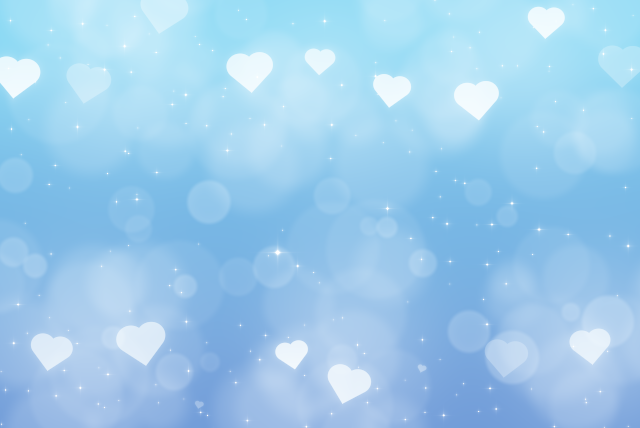
Give the GLSL for this background, as a Shadertoy shader.

```glsl
// Pale blue gradient with soft bokeh haze, white hearts and tiny twinkling stars.
#define SKY_TOP vec3(0.54, 0.85, 0.955)
#define SKY_MIDDLE vec3(0.46, 0.715, 0.895)
#define SKY_BOTTOM vec3(0.43, 0.605, 0.845)
#define HAZE_COLOR vec3(0.94, 0.975, 1.0)
#define GLOW_ALPHA 0.34
#define BLUR_DISC_ALPHA 0.16
#define CLEAR_DISC_COUNT 24
#define HEART_COUNT 17
#define HEART_SIZE 0.097
#define STAR_CELL 0.06
#define STAR_DENSITY 0.62

vec2 hash2(vec2 p) {
    vec3 q = fract(p.xyx * vec3(0.1031, 0.1030, 0.0973));
    q += dot(q, q.yzx + 33.33);
    return fract((q.xx + q.yz) * q.zy);
}

float valueNoise(vec2 p) {
    vec2 cell = floor(p), f = fract(p);
    f = f * f * (3.0 - 2.0 * f);
    float low = mix(hash2(cell).x, hash2(cell + vec2(1, 0)).x, f.x);
    float high = mix(hash2(cell + vec2(0, 1)).x, hash2(cell + 1.0).x, f.x);
    return mix(low, high, f.y);
}

float disc(vec2 p, float radius, float softness) {
    return 1.0 - smoothstep(-softness, softness, length(p) - radius);
}

// Signed distance to a heart about 1.2 wide, centred on the origin.
float heartDistance(vec2 p) {
    p = vec2(abs(p.x), p.y * 1.06 + 0.55);
    if (p.x + p.y > 1.0) return length(p - vec2(0.25, 0.75)) - 0.3536;
    vec2 notch = p - vec2(0.0, 1.0);
    vec2 side = p - 0.5 * max(p.x + p.y, 0.0);
    return sqrt(min(dot(notch, notch), dot(side, side))) * sign(p.x - p.y);
}

// Bright core, faint halo and four thin rays.
float sparkle(vec2 p, float size) {
    float thin = max(size * 0.05, 0.4 / iResolution.y);
    vec2 a = abs(p);
    float rays = exp(-a.x / thin - a.y / (size * 0.4)) + exp(-a.y / thin - a.x / (size * 0.4));
    float r2 = dot(p, p);
    return rays * 0.6 + exp(-r2 / (size * size * 0.02)) + 0.14 * exp(-r2 / (size * size * 0.35));
}

vec3 sky(float y) {
    vec3 lower = mix(SKY_BOTTOM, SKY_MIDDLE, smoothstep(0.0, 0.55, y));
    return mix(lower, SKY_TOP, smoothstep(0.45, 0.95, y));
}

// Two rows of clusters, each a broad glow filled with blurred discs.
vec3 addHaze(vec3 color, vec2 p, float aspect) {
    for (int i = 0; i < 6; i++) {
        float column = float(i % 3), row = float(i / 3);
        vec2 center = mix(vec2(0.2 + 0.31 * column, 0.8), vec2(0.14 + 0.4 * column, 0.2), row);
        center.x *= aspect;
        center.y += 0.05 * (column - 1.0) * (column - 1.0) * (1.0 - row);
        vec2 d = p - center;
        color = mix(color, HAZE_COLOR, GLOW_ALPHA * exp(-dot(d, d) / 0.042));
        for (int j = 0; j < 15; j++) {
            vec2 seed = vec2(float(j) * 3.0 + 7.0, float(i) * 5.0 + 11.0);
            vec2 offset = (hash2(seed) - 0.5) * vec2(0.46, 0.46);
            vec2 kind = hash2(seed + 40.0);
            float shape = disc(d - offset, mix(0.045, 0.12, kind.x), mix(0.008, 0.03, kind.y));
            color = mix(color, HAZE_COLOR, BLUR_DISC_ALPHA * mix(0.5, 1.1, kind.y) * shape);
        }
    }
    return color;
}

vec3 addClearDiscs(vec3 color, vec2 p, float aspect) {
    for (int i = 0; i < CLEAR_DISC_COUNT; i++) {
        vec2 h = hash2(vec2(float(i) + 3.0, 71.0)), kind = hash2(vec2(float(i) + 9.0, 113.0));
        vec2 center = vec2(aspect * fract(float(i) * 0.618 + 0.1 * h.x), mix(0.08, 0.65, h.y));
        float radius = mix(0.02, 0.065, kind.x);
        float rim = 0.85 + 0.15 * smoothstep(0.4, 1.0, length(p - center) / radius);
        color = mix(color, HAZE_COLOR, mix(0.1, 0.26, kind.y) * rim * disc(p - center, radius, 0.006));
    }
    return color;
}

// Tilted hearts alternate between the upper and lower bands.
vec3 addHearts(vec3 color, vec2 p, float aspect) {
    for (int i = 0; i < HEART_COUNT; i++) {
        float n = float(i);
        vec2 h = hash2(vec2(n + 5.0, 29.0)), kind = hash2(vec2(n + 2.0, 57.0));
        float y = i % 2 == 0 ? mix(0.7, 0.98, h.y) : mix(0.03, 0.30, h.y);
        vec2 d = p - vec2(aspect * (n + 0.2 + 0.6 * h.x) / float(HEART_COUNT), y);
        float size = HEART_SIZE * (i % 6 == 5 ? 0.18 : mix(0.55, 1.0, kind.x));
        float tilt = (h.x - 0.6) * 0.5;
        d = mat2(cos(tilt), -sin(tilt), sin(tilt), cos(tilt)) * d;
        float dist = heartDistance(d / size) * size;
        float edge = max(0.002, 0.8 / iResolution.y);
        float alpha = mix(0.35, 0.95, smoothstep(0.15, 0.9, kind.y));
        float fill = (1.0 - smoothstep(-edge, edge, dist)) * (0.93 - 0.1 * d.y / size);
        float halo = 0.2 * alpha * exp(-max(dist, 0.0) / (0.12 * size));
        color = mix(color, vec3(0.98, 0.995, 1.0), clamp(max(alpha * fill, halo), 0.0, 1.0));
    }
    return color;
}

// Stars gather where low-frequency noise is high.
float starField(vec2 p) {
    float light = 0.0;
    vec2 home = floor(p / STAR_CELL);
    for (int i = 0; i < 9; i++) {
        vec2 cell = home + vec2(i % 3 - 1, i / 3 - 1);
        vec2 h = hash2(cell + 83.0), kind = hash2(cell + 151.0);
        float present = step(kind.x, STAR_DENSITY * (0.1 + 1.5 * valueNoise(cell * 0.35 + 20.0)));
        float size = mix(0.007, 0.021, kind.y * kind.y * kind.y);
        light += present * mix(0.35, 0.85, kind.y) * sparkle(p - (cell + h) * STAR_CELL, size);
    }
    return light;
}

void mainImage(out vec4 fragColor, in vec2 fragCoord) {
    vec2 p = fragCoord / iResolution.y;
    float aspect = iResolution.x / iResolution.y;
    vec3 color = addHaze(sky(p.y), p, aspect);
    color = addClearDiscs(color, p, aspect);
    color = addHearts(color, p, aspect);
    float light = starField(p) + sparkle(p - vec2(0.434 * aspect, 0.41), 0.036);
    fragColor = vec4(mix(color, vec3(1.0), clamp(light, 0.0, 1.0)), 1.0);
}
```
